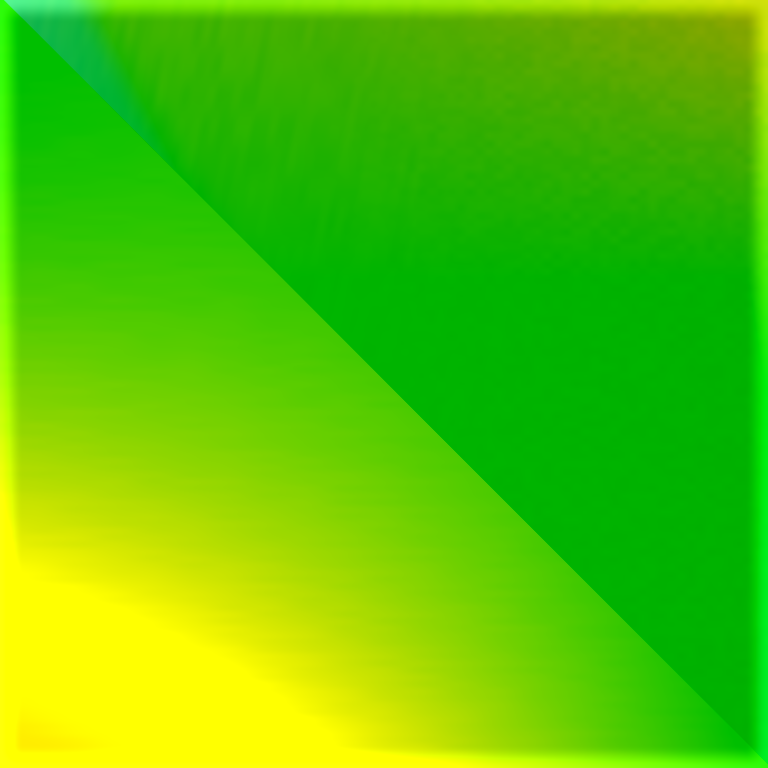
This background is drawn by a WebGL 1 fragment shader. Its source:

```glsl
precision highp float;

uniform vec2 u_resolution;

const float DIAGONAL = 1.005;      // x + y along the fold
const float RIM_WIDTH = 0.03;
const float RIM_GAIN = 0.24;
const float SHADE_START = 0.64;    // height where the olive tint begins
const float SHADE_SPAN = 0.3;
const float NO_BLUE = -0.2;        // below zero, so the rim adds no blue
const vec2 STREAK_CELLS = vec2(90.0, 24.0);
const vec2 BLOCK_CELLS = vec2(80.0, 96.0);
const vec2 BAND_CELLS = vec2(20.0, 110.0);
const float UPPER_GRAIN = 0.05;
const float LOWER_GRAIN = 0.025;

float hash(vec2 p) {
    return fract(sin(dot(p, vec2(127.1, 311.7))) * 43758.5453);
}

float valueNoise(vec2 p) {
    vec2 i = floor(p);
    vec2 f = fract(p);
    f = f * f * (3.0 - 2.0 * f);
    float low = mix(hash(i), hash(i + vec2(1.0, 0.0)), f.x);
    float high = mix(hash(i + vec2(0.0, 1.0)), hash(i + vec2(1.0, 1.0)), f.x);
    return mix(low, high, f.y) - 0.5;
}

// Green to yellow, with curved contours around the lower left corner
vec3 lowerField(vec2 p) {
    float red = 1.766 - 1.42 * p.x - 3.335 * p.y - 0.43 * p.x * p.x
              + 3.2 * p.x * p.y + 1.5 * p.y * p.y - 1.4 * p.x * p.y * p.y;
    red += LOWER_GRAIN * valueNoise(p * BAND_CELLS);
    float warmth = clamp(red, 0.0, 1.0);
    float green = 0.75 + 0.15 * warmth + 0.1 * pow(warmth, 6.0);
    green -= 0.07 * smoothstep(1.42, 1.62, red);
    return vec3(red, green, NO_BLUE);
}

// Deep green with an olive top and a teal wedge at the left
vec3 upperField(vec2 p) {
    float rise = (p.y - SHADE_START) / SHADE_SPAN;
    float red = rise * (0.2 + 0.3 * p.x * p.x);
    float wedgeEdge = 0.11 + 0.54 * (1.0 - p.y);
    float wedge = 1.0 - smoothstep(-0.03, 0.05, p.x - wedgeEdge);
    red -= 0.15 * wedge;

    // Slanted streaks on the left give way to small blocks on the right
    vec2 slanted = vec2(p.x - 0.2 * p.y, p.y);
    float streaks = valueNoise(slanted * STREAK_CELLS);
    float blocks = valueNoise(p * BLOCK_CELLS);
    float grain = mix(streaks, blocks, smoothstep(0.3, 0.8, p.x));
    red += UPPER_GRAIN * grain * smoothstep(-0.3, 0.5, rise);

    float green = 0.72 - 0.025 * p.x - 0.05 * clamp(rise, 0.0, 1.0) * p.x;
    green += 0.015 * grain;
    float cool = NO_BLUE + 0.1 * p.x * (1.0 - smoothstep(0.1, 0.6, p.y));
    return vec3(red, green, mix(cool, 0.34 - p.x, wedge));
}

// Soft light along all four borders, stronger in the corners
float rimLight(vec2 p) {
    vec2 inset = min(p, 1.0 - p);
    vec2 dark = smoothstep(0.0, RIM_WIDTH, inset);
    return 1.0 - dark.x * dark.y;
}

void main() {
    vec2 p = gl_FragCoord.xy / u_resolution;
    float pixel = 1.0 / min(u_resolution.x, u_resolution.y);

    float fold = (p.x + p.y - DIAGONAL) * 0.7071;
    float side = smoothstep(-0.7 * pixel, 0.7 * pixel, fold);
    vec3 color = mix(lowerField(p), upperField(p), side);

    color += RIM_GAIN * rimLight(p);
    gl_FragColor = vec4(clamp(color, 0.0, 1.0), 1.0);
}
```
